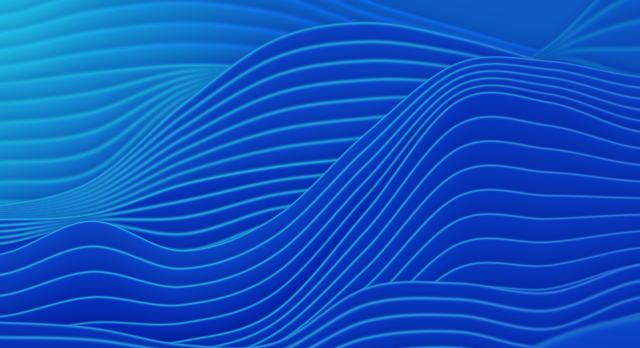
A WebGL 2 fragment shader for this background:

```glsl
#version 300 es
precision highp float;
// Layered blue and teal paper waves, each sheet ruled with glowing contour lines.

uniform vec2 u_resolution;
out vec4 outColor;

const vec3 NAVY = vec3(0.02, 0.17, 0.69);
const vec3 ROYAL = vec3(0.04, 0.25, 0.74);
const vec3 AZURE = vec3(0.05, 0.36, 0.76);
const vec3 TEAL = vec3(0.07, 0.54, 0.80);
const vec3 AQUA = vec3(0.11, 0.68, 0.84);
const vec3 CYAN = vec3(0.16, 0.74, 0.89);
const vec3 PALE_BLUE = vec3(0.20, 0.52, 0.88);
const vec3 SHADOW_TINT = vec3(0.45, 0.66, 0.88);

float knot(vec4 a, vec4 b, int i) {
  i = clamp(i, 0, 7);
  return i < 4 ? a[i] : b[i - 4];
}

// Smooth curve through eight evenly spaced depths.
float wave(float x, vec4 a, vec4 b) {
  float s = clamp(x, 0.0, 1.0) * 7.0;
  int i = int(min(floor(s), 6.0));
  float f = s - float(i);
  float k0 = knot(a, b, i - 1), k1 = knot(a, b, i);
  float k2 = knot(a, b, i + 1), k3 = knot(a, b, i + 2);
  return k1 + 0.5 * f * (k2 - k0 + f * (2.0 * k0 - 5.0 * k1 + 4.0 * k2 - k3
    + f * (3.0 * (k1 - k2) + k3 - k0)));
}

// Gradient length per unit of canvas height.
float steepness(float f) {
  return max(length(vec2(dFdx(f), dFdy(f))) * u_resolution.y, 0.001);
}

// Lays one ruled sheet over the colour behind it.
vec3 sheet(vec3 behind, float y, float top, float bottom, float count,
           float width, vec3 body, vec3 rim) {
  float pixel = 1.0 / u_resolution.y;
  float w = max(width, 0.75 * pixel);
  float edge = y - top;
  float inside = edge / steepness(edge);
  float t = edge / max(bottom - top, 0.006) * count;
  float density = steepness(t);
  float strip = fract(t);

  // Each strip is lit at its rim and shaded above the next one.
  vec3 color = body * mix(1.07, 1.0, smoothstep(0.0, 0.5, strip));
  float fold = smoothstep(0.35, 1.0, strip) * step(t, count);
  color *= mix(vec3(1.0), SHADOW_TINT, 0.42 * fold);

  // Contour lines merge into an even glow where they crowd together.
  float d = min(strip, 1.0 - strip) / density;
  float contour = exp(-d * d / (w * w));
  contour = mix(0.55, contour, smoothstep(1.0, 3.0, 1.0 / (density * w)));
  contour *= 1.0 - smoothstep(count + 0.1, count + 0.4, t);
  float crest = exp(-inside * inside / (w * w));
  color = mix(color, rim, max(contour * 0.78, crest * 0.85));

  // Soft shadow thrown on the sheets behind.
  float shadow = 0.3 * exp(min(inside, 0.0) / 0.03);
  behind *= mix(vec3(1.0), SHADOW_TINT, shadow);
  float blur = 0.5 * w + 0.5 * pixel;
  return mix(behind, color, smoothstep(-blur - 0.4 * w, blur - 0.4 * w, inside));
}

void main() {
  // Depth y runs downward from the top edge.
  vec2 p = gl_FragCoord.xy / u_resolution;
  float x = p.x, y = 1.0 - p.y;
  vec3 rim = mix(CYAN, PALE_BLUE, smoothstep(0.55, 0.95, x));
  vec3 farRim = mix(AQUA * 1.06, AZURE * 1.2, smoothstep(0.0, 0.5, x));

  // Distant teal slopes, out of focus.
  vec3 haze = mix(AQUA, TEAL, smoothstep(0.0, 0.22, x + 0.15 * y));
  haze = mix(haze, AZURE, smoothstep(0.15, 0.5, x));
  vec3 color = haze;
  float farTop = wave(x, vec4(-0.05, -0.14, -0.17, -0.12), vec4(0.0, 0.08, 0.15, 0.17));
  float farLow = wave(x, vec4(0.24, 0.21, 0.187, 0.196), vec4(0.22, 0.23, 0.22, 0.22));
  color = sheet(color, y, farTop, farLow, 6.0, 0.008, haze, farRim);
  float rightTop = wave(x, vec4(0.5), vec4(0.4, 0.28, 0.13, -0.1));
  float rightLow = wave(x, vec4(0.5), vec4(0.45, 0.3, 0.17, 0.22));
  color = sheet(color, y, rightTop, rightLow, 4.0, 0.008,
    mix(AZURE, ROYAL, 0.3), mix(AZURE, TEAL, 0.7));
  float bayLow = wave(x, vec4(0.58, 0.55, 0.3, 0.2), vec4(0.35));
  vec3 bay = mix(mix(AQUA, TEAL, 0.7), AZURE, smoothstep(0.0, 0.42, x + 0.55 * (y - 0.25)));
  color = sheet(color, y, farLow + 0.25 * smoothstep(0.42, 0.6, x), bayLow, 6.0, 0.007, bay, AQUA);

  // Middle hill and the trough below it.
  float hillTop = wave(x, vec4(0.59, 0.52, 0.3, 0.115), vec4(0.065, 0.108, 0.18, 0.24));
  float hillLow = wave(x, vec4(0.63, 0.615, 0.53, 0.48), vec4(0.45, 0.41, 0.4, 0.4));
  vec3 hill = mix(AZURE, ROYAL, smoothstep(0.1, 0.42, x));
  color = sheet(color, y, hillTop, hillLow, 7.0, 0.0055, hill, mix(rim, TEAL, 0.25));
  float troughLow = wave(x, vec4(0.7, 0.65, 0.72, 0.64), vec4(0.6, 0.5, 0.5, 0.5));
  color = sheet(color, y, hillLow, troughLow, 4.0, 0.005, mix(NAVY, ROYAL, 0.5), rim);

  // Large sharp swell, with a second crest in front.
  float swellTop = wave(x, vec4(0.73, 0.635, 0.72, 0.625), vec4(0.383, 0.182, 0.175, 0.22));
  float crestTop = wave(x, vec4(1.03, 1.0, 0.98, 0.897), vec4(0.61, 0.292, 0.294, 0.378));
  float crestLow = wave(x, vec4(1.3, 1.3, 1.25, 1.15), vec4(1.04, 0.84, 0.83, 0.76));
  vec3 swell = mix(ROYAL, NAVY, smoothstep(0.0, 0.28, y - swellTop));
  color = sheet(color, y, swellTop, crestTop, 5.0, 0.0034, swell, rim);
  color = sheet(color, y, crestTop, crestLow, 8.0, 0.0034, mix(NAVY, ROYAL, 0.45), rim);

  // Foreground ripple and the blurred corner.
  float frontTop = wave(x, vec4(0.926, 0.942, 0.99, 0.985), vec4(0.828, 0.813, 0.84, 0.76));
  float frontLow = wave(x, vec4(1.1, 1.08, 1.08, 1.1), vec4(1.02, 1.0, 1.05, 0.95));
  color = sheet(color, y, frontTop, frontLow, 4.0, 0.005, mix(NAVY, ROYAL, 0.4), mix(rim, PALE_BLUE, 0.4));
  float cornerTop = wave(x, vec4(1.3), vec4(1.3, 1.13, 0.98, 0.91));
  color = sheet(color, y, cornerTop, 1.5, 3.0, 0.014, ROYAL, mix(AZURE, PALE_BLUE, 0.5));

  outColor = vec4(color, 1.0);
}
```
